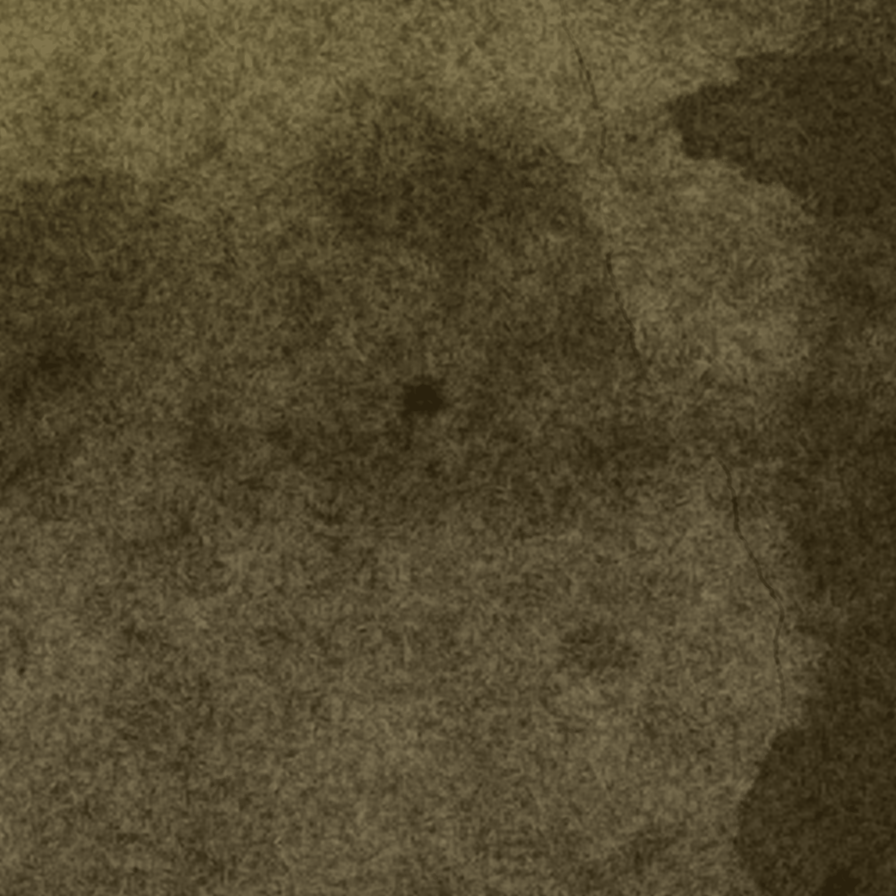
Give the GLSL for this texture, as a Shadertoy shader.

```glsl
// Aged, water-stained plaster: broad tonal zones, ragged stains and blots,
// a thin wandering crack and a curly fibre grain. Everything is summed into one
// tone value, which is then coloured by a dark-to-light umber ramp.

const vec3 DARK_UMBER = vec3(0.165, 0.13, 0.05);
const vec3 PALE_OCHRE = vec3(0.475, 0.43, 0.30);

float hash(vec2 p) {
    vec3 h = fract(p.xyx * vec3(0.1031, 0.1030, 0.0973));
    h += dot(h, h.yzx + 33.33);
    return fract((h.x + h.y) * h.z);
}

float noise(vec2 p) {
    vec2 cell = floor(p), f = fract(p);
    f = f * f * (3.0 - 2.0 * f);
    float low = mix(hash(cell), hash(cell + vec2(1, 0)), f.x);
    float high = mix(hash(cell + vec2(0, 1)), hash(cell + vec2(1, 1)), f.x);
    return mix(low, high, f.y);
}

// Layered noise centred on zero.
float fbm(vec2 p) {
    float sum = 0.0, amplitude = 0.5;
    for (int i = 0; i < 5; i++) {
        sum += amplitude * (noise(p) - 0.5);
        p = mat2(0.8, 0.6, -0.6, 0.8) * p * 2.03 + 17.3;
        amplitude *= 0.5;
    }
    return sum;
}

// Short strands: stretched noise whose direction changes from patch to patch.
float fibres(vec2 p, vec2 density) {
    float sum = 0.0, total = 0.0;
    for (int i = 0; i < 5; i++) {
        float angle = float(i) * 0.628 + 0.3, seed = float(i) * 41.7;
        float c = cos(angle), s = sin(angle);
        float weight = pow(noise(p * 75.0 + seed), 4.0) + 0.01;
        vec2 along = mat2(c, s, -s, c) * p;
        sum += weight * (noise(along * density + seed + 300.0) - 0.5);
        total += weight;
    }
    return sum / total;
}

// Smudge with a dense core and a soft border, 1 in the centre.
float blot(vec2 p, vec2 centre, vec2 radius) {
    return 1.0 - smoothstep(0.2, 1.1, length((p - centre) / radius));
}

// Filled stain with a crisp, darker rim.
float stain(vec2 p, vec2 centre, vec2 radius) {
    float d = (length((p - centre) / radius) - 1.0) * min(radius.x, radius.y);
    float fill = 1.0 - smoothstep(-0.005, 0.005, d);
    return fill * (0.8 + 0.35 * exp(-abs(d) / 0.012));
}

// Small dark specks at random places.
float specks(vec2 p) {
    float sum = 0.0;
    for (int i = 0; i < 30; i++) {
        float id = float(i);
        vec2 centre = vec2(hash(vec2(id, 3.0)), hash(vec2(id, 8.0)));
        float size = mix(0.006, 0.02, pow(hash(vec2(id, 15.0)), 2.0));
        sum = max(sum, blot(p, centre, size * vec2(1.3, 0.9)));
    }
    return sum;
}

// Crack running down the wall, broken off around the middle.
float crack(vec2 p) {
    float x = 0.875 - 0.06 * smoothstep(0.25, 0.5, p.y)
        - 0.09 * smoothstep(0.47, 0.57, p.y)
        - 0.05 * smoothstep(0.56, 0.72, p.y) - 0.045 * smoothstep(0.82, 1.0, p.y);
    x += 0.035 * fbm(vec2(p.y * 22.0, 4.0));
    float line = 1.0 - smoothstep(0.0008, 0.0042, abs(p.x - x));
    float gap = smoothstep(0.47, 0.50, p.y) * (1.0 - smoothstep(0.55, 0.60, p.y));
    return line * (1.0 - gap) * smoothstep(0.17, 0.22, p.y) * (0.5 + 0.8 * noise(p * 30.0));
}

// Broad light and dark areas of the wall.
float zones(vec2 p, vec2 q) {
    float edge = 0.79 + 0.10 * smoothstep(0.2, 0.45, p.x) - 0.28 * smoothstep(0.6, 0.74, p.x);
    float band = smoothstep(0.34, 0.55, q.y) * (1.0 - smoothstep(edge - 0.06, edge + 0.04, q.y));
    float tideline = exp(-pow((q.y - edge) / 0.009, 2.0)) * (1.0 - smoothstep(0.1, 0.3, p.x));
    float side = smoothstep(0.85, 0.92, q.x + 0.03 * (p.y - 0.5));
    float tone = 0.60 - 0.22 * band - 0.14 * tideline;
    tone += 0.27 * smoothstep(0.72, 0.93, p.y) * (1.0 - 0.75 * p.x);
    return mix(tone, 0.20, side * 0.92);
}

void mainImage(out vec4 fragColor, in vec2 fragCoord) {
    vec2 p = fragCoord / iResolution.xy;
    vec2 q = p + 0.10 * vec2(fbm(p * 8.0), fbm(p * 8.0 + 31.0))
               + 0.025 * vec2(fbm(p * 45.0), fbm(p * 45.0 + 31.0));

    // Zones and mottling
    float tone = zones(p, q);
    tone += 0.34 * fbm(p * 5.0 + 9.0) + 0.40 * fbm(p * 18.0) + 0.32 * fbm(p * 62.0 + 5.0);

    // Stains, blots and the faint horizontal crease
    float wet = max(stain(q, vec2(0.91, 0.86), vec2(0.15, 0.07)),
                    stain(q, vec2(0.96, 0.09), vec2(0.125, 0.11)));
    tone = mix(tone, 0.17, 0.85 * wet);
    tone -= 0.20 * blot(q, vec2(0.48, 0.81), vec2(0.17, 0.12));
    tone -= 0.40 * blot(q, vec2(0.47, 0.54), vec2(0.042, 0.028));
    tone -= 0.34 * blot(q, vec2(0.665, 0.265), vec2(0.052, 0.040));
    tone -= 0.22 * blot(q, vec2(0.06, 0.59), vec2(0.065, 0.045));
    tone -= 0.18 * blot(q, vec2(0.215, 0.40), vec2(0.055, 0.045));
    tone -= 0.18 * blot(q, vec2(0.03, 0.49), vec2(0.08, 0.025));
    tone -= 0.10 * exp(-pow((q.y - 0.505) / 0.008, 2.0)) * (1.0 - smoothstep(0.7, 0.85, p.x));
    tone -= 0.22 * specks(q) + 0.25 * crack(p);

    // Grain, gentler where the wall is dark
    float grain = 0.72 * fibres(p, vec2(110.0, 220.0)) + 0.32 * (noise(p * 250.0) - 0.5);
    tone += grain * mix(0.6, 1.0, smoothstep(0.12, 0.5, tone));

    // Colour: yellower towards the upper left, greyer below
    vec3 colour = mix(DARK_UMBER, PALE_OCHRE, clamp(tone, 0.0, 1.1));
    float warmth = smoothstep(0.3, 1.0, p.y) * (1.0 - 0.6 * p.x);
    colour.b += mix(0.012, -0.026, warmth) * smoothstep(0.1, 0.6, tone);
    fragColor = vec4(colour, 1.0);
}
```
